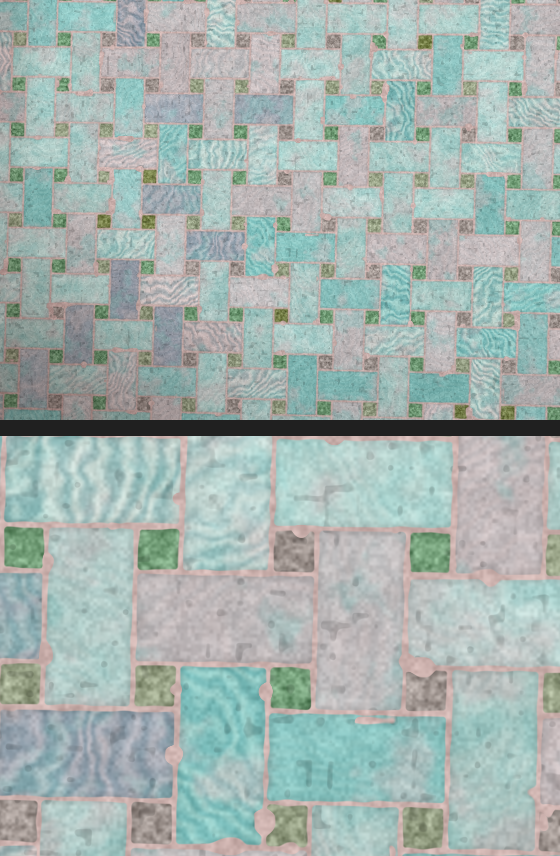
Top, the full canvas; bottom, a detail of the centre.
This pattern is drawn by a Shadertoy shader. Its source:

```glsl
// Worn basketweave stone floor: marbled pastel slabs around small green squares.

float hash(vec2 p) {
    vec3 q = fract(vec3(p.xyx) * 0.1031);
    q += dot(q, q.yzx + 33.33);
    return fract((q.x + q.y) * q.z);
}

float noise(vec2 p) {
    vec2 i = floor(p), f = fract(p);
    f = f * f * (3.0 - 2.0 * f);
    return mix(mix(hash(i), hash(i + vec2(1, 0)), f.x),
               mix(hash(i + vec2(0, 1)), hash(i + vec2(1, 1)), f.x), f.y);
}

float fbm(vec2 p) {
    float sum = 0.0, amp = 0.5;
    for (int i = 0; i < 4; i++) {
        sum += amp * noise(p);
        p = mat2(1.6, 1.2, -1.2, 1.6) * p + 7.3;
        amp *= 0.5;
    }
    return sum;
}

float roundedBox(vec2 p, vec2 halfSize, float r) {
    vec2 d = abs(p) - halfSize + r;
    return length(max(d, 0.0)) + min(max(d.x, d.y), 0.0) - r;
}

// Weave coordinates: one unit per slab, slightly skewed like a hand-laid floor.
vec2 weaveCoords(vec2 p) {
    float x = p.x - 0.045, y = 1.0 - p.y;
    float row = 9.29 * (y - 0.2 - (0.006 + 0.0186 * y) * p.x);
    return vec2(9.52 * x - 0.193 * x * x + 0.026 * row, row);
}

vec3 slabColor(vec2 local, vec2 id, float mottle) {
    float pick = hash(id + 101.7);
    vec3 aqua = vec3(0.70, 0.82, 0.80), rose = vec3(0.77, 0.73, 0.735);
    vec3 teal = vec3(0.52, 0.76, 0.745), slate = vec3(0.60, 0.63, 0.68);
    vec3 col = pick < 0.41 ? aqua : pick < 0.70 ? rose : pick < 0.92 ? teal : slate;
    col = mix(col, vec3(0.73, 0.79, 0.79), 0.4 * hash(id + 57.1));

    // Cloudy blush drifting between rose and teal
    vec2 q = local + 19.0 * vec2(hash(id + 3.1), hash(id + 8.6));
    float cloud = fbm(q * 2.6);
    col = mix(col, rose, 0.55 * smoothstep(0.45, 0.72, cloud));
    col = mix(col, teal, 0.40 * smoothstep(0.45, 0.25, cloud));

    // Flowing marble bands, strong on a few slabs only
    float angle = 6.28 * hash(id + 23.4);
    float flow = dot(local, vec2(cos(angle), sin(angle))) + 0.9 * fbm(q * 1.7);
    float bands = sin(38.0 * flow + 3.0 * cloud);
    float strength = 0.02 + 0.08 * smoothstep(0.6, 1.0, hash(id + 71.9));
    col += strength * bands * vec3(1.0, 0.65, 0.55);
    return col + 0.12 * (mottle - 0.5) + 0.06 * (hash(id + 44.2) - 0.5);
}

vec3 squareColor(vec2 g, vec2 id) {
    float pick = hash(id + 12.9);
    vec3 green = vec3(0.45, 0.62, 0.47), sage = vec3(0.60, 0.64, 0.53);
    vec3 taupe = vec3(0.63, 0.59, 0.57), olive = vec3(0.48, 0.52, 0.30);
    vec3 col = pick < 0.45 ? green : pick < 0.70 ? sage : pick < 0.94 ? taupe : olive;
    float speckle = noise(g * 21.0) + 0.5 * noise(g * 43.0);
    return col + 0.24 * (speckle - 0.75);
}

void mainImage(out vec4 fragColor, in vec2 fragCoord) {
    vec2 p = fragCoord / iResolution.y, uv = fragCoord / iResolution.xy;
    vec2 g = weaveCoords(p);
    float px = 9.4 / iResolution.y;

    // Assign the point to its own slab, an overlapping neighbour or a corner square
    vec2 cell = floor(g), q = g - cell - 0.5;
    bool lying = mod(cell.x + cell.y, 2.0) > 0.5;
    vec2 along = lying ? q : q.yx;
    bool isSquare = false;
    vec2 center = cell + 0.5;
    if (abs(along.y) > 1.0 / 3.0) {
        isSquare = abs(along.x) > 1.0 / 3.0;
        if (isSquare) center += 0.5 * sign(q);
        else {
            center += lying ? vec2(0, sign(q.y)) : vec2(sign(q.x), 0);
            lying = !lying;
        }
    }
    vec2 id = 2.0 * center + 40.0, local = g - center;
    vec2 halfSize = isSquare ? vec2(1.0 / 6.0) : lying ? vec2(2.0, 1.0) / 3.0 : vec2(1.0, 2.0) / 3.0;

    // Uneven edges with occasional chips
    float edge = roundedBox(local, halfSize - 0.019, 0.025);
    edge += 0.018 * (noise(g * 9.0) - 0.5);
    edge += 0.06 * smoothstep(0.80, 0.95, noise(g * 4.3 + 31.0));

    // Stone surface, small pits and soft dirt beside the joints
    float mottle = fbm(g * 7.0 + 5.0);
    vec3 stone = isSquare ? squareColor(g, id) : slabColor(local, id, mottle);
    stone *= 1.0 - 0.13 * smoothstep(0.77, 0.92, noise(g * 13.0 + 60.0));
    stone *= 1.0 - 0.07 * smoothstep(-0.05, 0.0, edge);
    vec3 grout = vec3(0.80, 0.695, 0.68) + 0.12 * (noise(g * 16.0) - 0.5);
    vec3 col = mix(stone, grout, smoothstep(-px, px, edge));

    // Fine grain, then warm shade at the left and lower corner
    col += 0.09 * (noise(g * 37.0 + 90.0) - 0.5);
    float shade = smoothstep(0.65, 0.0, uv.x + 0.65 * uv.y);
    shade = max(shade, 0.5 * smoothstep(0.10, 0.0, uv.x));
    col *= mix(vec3(1.0), vec3(0.77, 0.72, 0.71), shade);
    col *= 1.0 - 0.07 * smoothstep(0.35, 0.0, uv.y);
    fragColor = vec4(clamp(col, 0.0, 1.0), 1.0);
}
```
